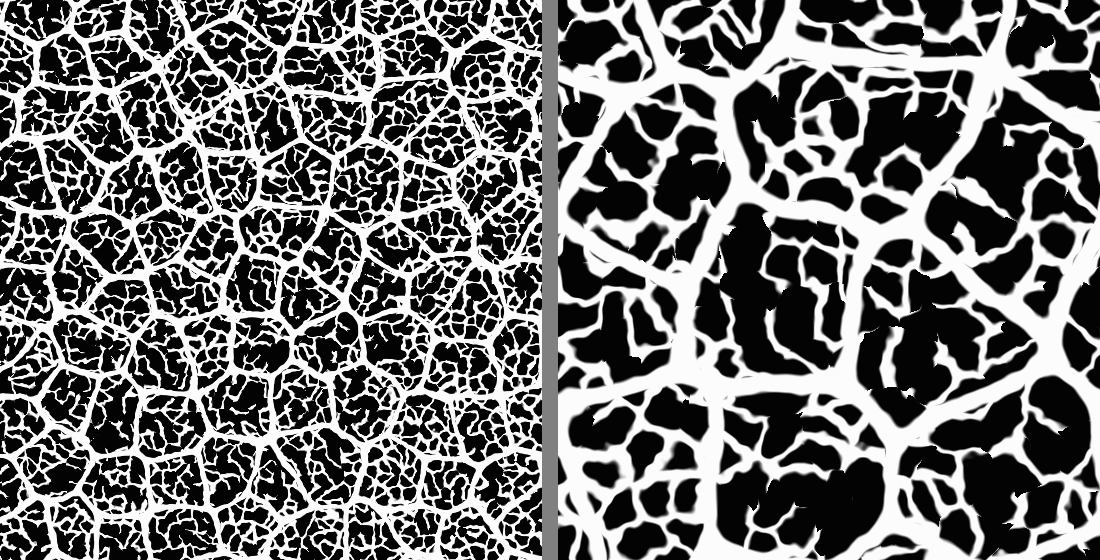
Left: the whole. Right: its middle third, enlarged.
This pattern is drawn by a WebGL 1 fragment shader. Its source:

```glsl
precision highp float;
// Black grains packed inside a net of white-walled cells.
// Two Voronoi layers give coarse walls and fine walls; some fine walls are
// dropped so that grains merge, and noise warps and roughens every edge.

uniform vec2 u_resolution;

float hash(vec2 p) {
  return fract(sin(dot(p, vec2(127.1, 311.7))) * 43758.5453);
}

float noise(vec2 p) {
  vec2 i = floor(p), f = fract(p);
  f = f * f * (3.0 - 2.0 * f);
  return mix(mix(hash(i), hash(i + vec2(1.0, 0.0)), f.x),
             mix(hash(i + vec2(0.0, 1.0)), hash(i + vec2(1.0, 1.0)), f.x), f.y);
}

vec2 warp(vec2 p) {
  return vec2(noise(p), noise(p + 57.3)) - 0.5;
}

// Jittered site of a cell, with odd rows shifted into a hexagonal layout
vec2 site(vec2 cell, float jitter) {
  vec2 offset = vec2(hash(cell), hash(cell + 91.7)) - 0.5;
  return cell + vec2(0.25 + 0.5 * mod(cell.y, 2.0), 0.5) + jitter * offset;
}

// Rounded distance to the nearest Voronoi wall; "merge" is the share of walls left out
float wallDistance(vec2 p, float jitter, float merge, float sharpness) {
  vec2 base = floor(p), homeCell = base, home = vec2(0.0);
  float nearest = 100.0;
  for (int y = -2; y <= 2; y++) {
    for (int x = -2; x <= 2; x++) {
      vec2 cell = base + vec2(float(x), float(y));
      vec2 r = site(cell, jitter) - p;
      if (dot(r, r) < nearest) {
        nearest = dot(r, r);
        home = r;
        homeCell = cell;
      }
    }
  }
  // Smooth minimum over the bisectors, which rounds the corners
  float sum = 0.00001;
  for (int y = -2; y <= 2; y++) {
    for (int x = -2; x <= 2; x++) {
      vec2 cell = homeCell + vec2(float(x), float(y));
      bool isHome = x == 0 && y == 0;
      if (!isHome && hash(cell + homeCell + 13.4) >= merge) {
        vec2 r = site(cell, jitter) - p;
        float d = dot(0.5 * (home + r), normalize(r - home));
        sum += exp(-sharpness * d);
      }
    }
  }
  return -log(sum) / sharpness;
}

void main() {
  vec2 p = gl_FragCoord.xy / u_resolution.y;

  // Coarse net of cells
  vec2 netPoint = p + 0.012 * warp(p * 24.0) + 0.003 * warp(p * 130.0);
  float net = wallDistance(netPoint * 9.6 + 20.0, 0.75, 0.0, 30.0);
  float netInside = (net - 0.047) / 9.6;

  // Fine grains, larger and more merged towards the left
  vec2 grainPoint = p + 0.012 * warp(p * 38.0 + 7.0) + 0.0045 * warp(p * 170.0);
  float merge = mix(0.42, 0.24, p.x) + 0.25 * (noise(p * 14.0 + 3.0) - 0.5);
  float grain = wallDistance(grainPoint * 45.0 + 60.0, 0.9, merge, 15.0);
  float halfWall = 0.105 + 0.1 * (noise(p * 60.0 + 31.0) - 0.5);
  float grainInside = (grain - halfWall) / 45.0;

  // Ink whatever lies inside both layers
  float ink = smoothstep(-0.001, 0.001, min(netInside, grainInside));
  gl_FragColor = vec4(vec3(mix(0.99, 0.01, ink)), 1.0);
}
```
